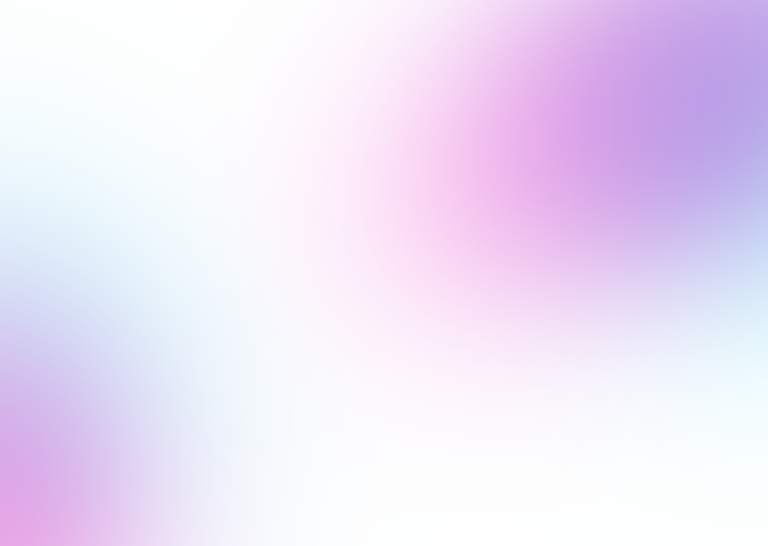
A Shadertoy shader for this background:

```glsl
const vec2 CANVAS = vec2(1.407, 1.0);
const vec3 PAPER = vec3(0.995, 0.996, 0.997);

// Light each tint takes away from the paper at full strength
const vec3 ORCHID_ABSORB = vec3(0.0, 0.375, 0.092);
const vec3 ROSE_ABSORB = vec3(0.0, 0.345, 0.093);
const vec3 SKY_ABSORB = vec3(0.265, 0.0, 0.0);
const vec3 MIST_ABSORB = vec3(0.168, 0.0, 0.0);

// Glow placement, in units of the canvas height
const vec2 ORCHID_CENTER = vec2(1.227, 0.817);
const vec2 ORCHID_RADII = vec2(0.526, 0.330);
const float ORCHID_ANGLE = 0.513;

const vec2 SKY_CENTER = vec2(1.400, 0.785);
const vec2 SKY_RADII = vec2(0.407);

const vec2 ROSE_CENTER = vec2(-0.037, 0.066);
const vec2 ROSE_RADII = vec2(0.333, 0.412);

const vec2 MIST_CENTER = vec2(0.046, 0.322);
const vec2 MIST_RADII = vec2(0.412, 0.339);
const float MIST_ANGLE = -0.927;

// Above 2.0 the core is flatter and the rim steeper than a Gaussian
const float ORCHID_FALLOFF = 2.5;
const float SOFT_FALLOFF = 2.3;

// Rotated elliptical glow: 1 at its center, fading smoothly to 0
float glow(vec2 p, vec2 center, vec2 radii, float angle, float falloff) {
    vec2 axis = vec2(cos(angle), sin(angle));
    vec2 offset = p - center;
    vec2 local = vec2(dot(offset, axis), dot(offset, vec2(-axis.y, axis.x)));
    return exp(-pow(length(local / radii), falloff));
}

void mainImage(out vec4 fragColor, in vec2 fragCoord) {
    vec2 p = fragCoord / iResolution.xy * CANVAS;
    vec3 color = PAPER;

    // Upper right: tilted orchid glow, cooled to violet and blue at the edge
    color -= ORCHID_ABSORB * glow(p, ORCHID_CENTER, ORCHID_RADII, ORCHID_ANGLE, ORCHID_FALLOFF);
    color -= SKY_ABSORB * glow(p, SKY_CENTER, SKY_RADII, 0.0, SOFT_FALLOFF);

    // Lower left: rose corner under a band of pale blue
    color -= ROSE_ABSORB * glow(p, ROSE_CENTER, ROSE_RADII, 0.0, SOFT_FALLOFF);
    color -= MIST_ABSORB * glow(p, MIST_CENTER, MIST_RADII, MIST_ANGLE, SOFT_FALLOFF);

    fragColor = vec4(clamp(color, 0.0, 1.0), 1.0);
}
```
